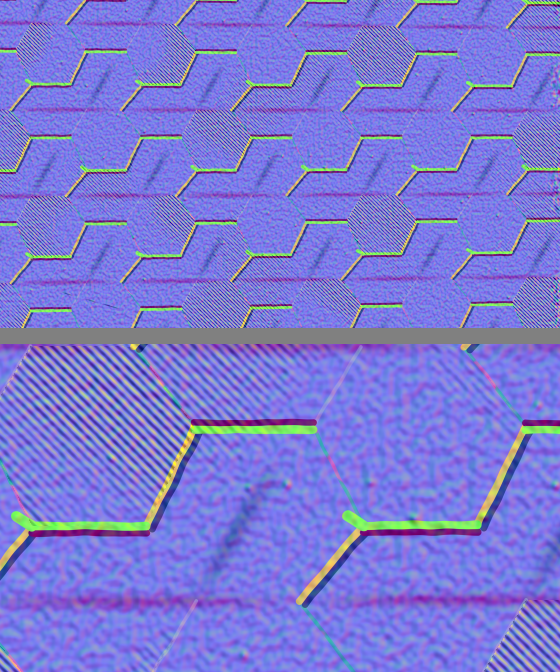
Top: the whole. Bottom: its middle third, enlarged.
Write a WebGL 2 fragment shader that draws this texture map.

```glsl
#version 300 es
precision highp float;
// Normal map of interlocking hexagonal paving with bevelled joints, grain and hatched wear.

uniform vec2 u_resolution;
out vec4 outColor;

// Layout, in canvas heights
const vec2 PITCH = vec2(0.3362, 0.2644);
const vec2 ORIGIN = vec2(0.660, 0.583);
const float KEYSTONE = 0.025;
const vec2 RIGHT = vec2(0.107, 0.0);
const vec2 TOP_R = vec2(0.045, 0.083);
const vec2 TOP_L = vec2(-0.060, 0.083);
const vec2 LEFT = vec2(-0.109, 0.0);
const vec2 BOT_L = vec2(-0.058, -0.103);
const vec2 BOT_R = vec2(0.058, -0.103);
const vec2 HEX[6] = vec2[6](RIGHT, TOP_R, TOP_L, LEFT, BOT_L, BOT_R);
const vec2 STREAK = vec2(0.084, 0.147);
const float RIDGE = 0.0042;
const float SHADE = 0.0036;
const float SEAM = 0.0018;

// Surface
const float GRAIN = 0.24;
const float HATCH_FREQ = 90.0;
const float HATCH_DEPTH = 0.22;
const float PIT_GRID = 24.0;

// Colours
const vec3 FLAT = vec3(0.485, 0.48, 0.965);
const vec3 GREEN = vec3(0.51, 0.94, 0.43);
const vec3 PLUM = vec3(0.45, 0.08, 0.52);
const vec3 PURPLE = vec3(0.52, 0.20, 0.74);
const vec3 PEACH = vec3(0.86, 0.75, 0.48);
const vec3 NAVY = vec3(0.16, 0.23, 0.60);
const vec3 TEAL = vec3(0.22, 0.66, 0.74);
const vec3 PINK = vec3(0.82, 0.40, 0.80);
const vec3 PALE = vec3(0.66, 0.62, 0.88);

float hash(vec2 p) { return fract(sin(dot(p, vec2(127.1, 311.7))) * 43758.5); }

float corner(vec2 cell, vec2 f) {
  float a = 6.2832 * hash(cell);
  return dot(vec2(cos(a), sin(a)), f);
}

// Gradient noise, about -0.7 to 0.7
float noise(vec2 p) {
  vec2 i = floor(p), f = p - i, u = f * f * (3.0 - 2.0 * f), e = vec2(1.0, 0.0);
  return mix(mix(corner(i, f), corner(i + e, f - e), u.x),
             mix(corner(i + e.yx, f - e.yx), corner(i + 1.0, f - 1.0), u.x), u.y);
}

float height(vec2 p) { return noise(p * 120.0) + 0.9 * noise(p * vec2(55.0, 75.0)); }

// x: distance to a segment, y: position along it
vec2 segment(vec2 p, vec2 a, vec2 b) {
  vec2 d = b - a;
  float t = clamp(dot(p - a, d) / dot(d, d), 0.0, 1.0);
  return vec2(length(p - a - d * t), t);
}

float stroke(vec2 p, vec2 a, vec2 b, float halfWidth) {
  float aa = 0.7 / u_resolution.y;
  return 1.0 - smoothstep(halfWidth - aa, halfWidth + aa, segment(p, a, b).x);
}

// Blurred crease that fades at both ends
float crease(vec2 p, vec2 a, vec2 b, float blur) {
  vec2 s = segment(p, a, b);
  return exp(-s.x * s.x / (blur * blur)) * sin(3.1416 * s.y);
}

void main() {
  vec2 p = gl_FragCoord.xy / u_resolution.y;
  vec2 s = p - ORIGIN;
  s.y /= 1.0 - KEYSTONE * p.x;
  s += 0.0016 * vec2(noise(p * 45.0), noise(p * 45.0 + 31.0));

  // Joints of the neighbouring tiles
  float green = 0.0, plum = 0.0, peach = 0.0, navy = 0.0, seam = 0.0, pale = 0.0;
  float band = 0.0, streak = 0.0, hexDist = 1.0, hexX = 0.0;
  for (int j = -1; j <= 1; j++) {
    float row = round(s.y / PITCH.y) + float(j), shift = 0.5 * mod(row, 2.0);
    for (int i = -1; i <= 1; i++) {
      float col = round(s.x / PITCH.x - shift) + float(i);
      vec2 center = vec2(col + shift, row) * PITCH, q = s - center;
      vec2 linkEnd = LEFT + vec2(PITCH.x, 0.0), stemEnd = TOP_R - PITCH * vec2(0.5, 1.0);
      vec2 down = vec2(0.0, 0.007), side = vec2(0.006, -0.003);
      green = max(green, max(stroke(q + 0.5 * down, RIGHT, linkEnd, RIDGE), stroke(q, BOT_L, BOT_R, RIDGE)));
      green = max(green, stroke(q, BOT_L + vec2(-0.016, 0.010), BOT_L, 0.0055));
      plum = max(plum, max(stroke(q - 0.5 * down, RIGHT, linkEnd, SHADE), stroke(q + down, BOT_L, BOT_R, SHADE)));
      peach = max(peach, max(stroke(q, BOT_R, RIGHT, SHADE), stroke(q, BOT_L, stemEnd, SHADE)));
      navy = max(navy, max(stroke(q - side, BOT_R, RIGHT, SHADE), stroke(q - side, BOT_L, stemEnd, SHADE)));
      seam = max(seam, max(stroke(q, TOP_R, RIGHT, SEAM), stroke(q, LEFT, BOT_L, SEAM)));
      pale = max(pale, stroke(q, LEFT, TOP_L, SEAM));
      band = max(band, crease(q, TOP_L - vec2(0.23, 0.0), TOP_R, 0.0065));
      streak = max(streak, crease(q, TOP_L, TOP_L + STREAK, 0.009));
      float d = -1.0;
      for (int k = 0; k < 6; k++) {
        vec2 edge = normalize(HEX[(k + 1) % 6] - HEX[k]);
        d = max(d, dot(q - HEX[k], vec2(edge.y, -edge.x)));
      }
      if (d < hexDist) { hexDist = d; hexX = center.x; }
    }
  }

  // Fine relief, pits and the frayed right border
  vec2 e = vec2(0.003, 0.0);
  float h = height(p);
  vec2 slope = GRAIN * vec2(height(p + e) - h, height(p + e.yx) - h);
  vec2 cell = floor(p * PIT_GRID), jitter = 0.2 + 0.6 * vec2(hash(cell + 7.0), hash(cell + 19.0));
  vec2 toPit = (p * PIT_GRID - cell - jitter) / 0.10;
  slope += step(0.93, hash(cell)) * 0.5 * toPit * exp(-dot(toPit, toPit));
  float fray = smoothstep(1.66, 1.705, p.x) * smoothstep(-0.1, 0.3, noise(p * 6.0));
  slope += fray * 0.6 * vec2(noise(p * vec2(140.0, 40.0)), noise(p * 90.0));

  // Diagonal hatching, strongest on some hexagons
  float hexShare = 0.5 + 0.45 * cos(11.75 * (hexX + 0.067));
  float onHex = smoothstep(-0.25, 0.25, noise(s * 5.0 + 3.0) + 1.3 * hexShare - 0.85);
  float onFace = 0.6 * smoothstep(0.05, 0.4, noise(p * 3.3 + 8.0));
  float hatch = mix(onFace, onHex, step(hexDist, 0.0));
  slope += HATCH_DEPTH * hatch * sin(6.2832 * HATCH_FREQ * (p.x + p.y));

  // Paint soft creases first, then the crisp bevels
  vec3 color = mix(FLAT, NAVY, 0.5 * streak);
  color = mix(color, PURPLE, 0.85 * band);
  color = mix(color, PALE, 0.6 * pale);
  color = mix(color, mix(TEAL, PINK, smoothstep(0.0, 0.15, noise(p * 40.0))), 0.8 * seam);
  color = mix(color, NAVY, 0.9 * navy);
  color = mix(color, PEACH, peach);
  color = mix(color, PLUM, plum);
  color = mix(color, GREEN, green);
  float scratch = stroke(s + ORIGIN, vec2(0.13, 0.125), vec2(0.36, 0.055), 0.0016);
  color = mix(color, NAVY, 0.7 * scratch * smoothstep(-0.1, 0.15, noise(p * 22.0)));
  color += vec3(slope, -0.9 * length(slope));
  outColor = vec4(clamp(color, 0.0, 1.0), 1.0);
}
```
